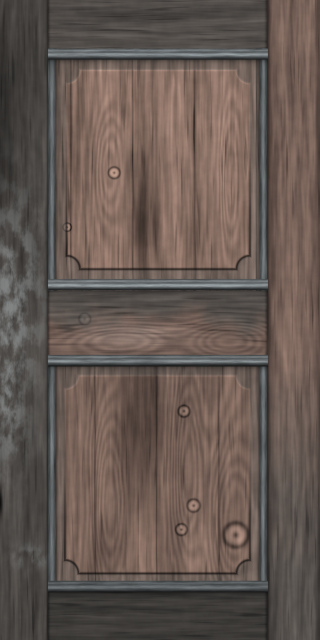
A WebGL 1 fragment shader for this texture:

```glsl
precision highp float;
// A weathered wooden door: two notched raised panels between stiles and rails.
// Grain is stretched gradient noise plus growth rings bent around knots;
// soft blobs lay down stains, box distances shape bevels and mouldings.

uniform vec2 u_resolution;

// Layout in door widths, y runs downward from 0 to 2.
const float LEFT = 0.15;
const float RIGHT = 0.835;
const float LIP = 0.024;
const float NOTCH = 0.042;
const float SOFT = 0.0025;
const float GRAIN = 0.42;
const float RINGS = 24.0;
const vec3 PINK_WOOD = vec3(0.57, 0.465, 0.415);
const vec3 BROWN_WOOD = vec3(0.45, 0.37, 0.335);
const vec3 GREY_WOOD = vec3(0.34, 0.32, 0.305);
const vec3 DARK_WOOD = vec3(0.245, 0.235, 0.225);
const vec3 PAINT = vec3(0.57, 0.59, 0.59);
const vec3 COOL = vec3(0.96, 1.01, 1.03);

vec2 gradientAt(vec2 c) {
  vec2 h = vec2(dot(c, vec2(127.1, 311.7)), dot(c, vec2(269.5, 183.3)));
  return fract(sin(h) * 43758.5) * 2.0 - 1.0;
}

float noise(vec2 p) {
  vec2 i = floor(p), f = fract(p), e = vec2(1.0, 0.0);
  vec2 u = f * f * (3.0 - 2.0 * f);
  float a = mix(dot(gradientAt(i), f), dot(gradientAt(i + e), f - e), u.x);
  float b = mix(dot(gradientAt(i + e.yx), f - e.yx), dot(gradientAt(i + 1.0), f - 1.0), u.x);
  return mix(a, b, u.y);
}

float fbm(vec2 p) {
  float sum = 0.0, amp = 0.6;
  for (int i = 0; i < 4; i++) {
    sum += amp * noise(p);
    p = p * 2.03 + 7.1;
    amp *= 0.55;
  }
  return sum;
}

float bump(float x, float centre, float width) {
  float d = (x - centre) / width;
  return exp(-d * d);
}

float blob(vec2 p, float x, float y, float w, float h) {
  return bump(p.x, x, w) * bump(p.y, y, h);
}

float band(float x, float a, float b) {
  return smoothstep(a - SOFT, a + SOFT, x) - smoothstep(b - SOFT, b + SOFT, x);
}

// Signed brightness of wood; g.x runs across the grain, swirl bends the rings.
float wood(vec2 g, float swirl, float seed) {
  float warp = fbm(vec2(g.x * 5.0, g.y * 1.6) + seed);
  float ring = sin(6.283 * (g.x * RINGS + 2.5 * warp + swirl));
  float fibre = noise(g * vec2(85.0, 5.0) + seed) + 0.8 * noise(g * vec2(150.0, 12.0) - seed);
  float streak = noise(g * vec2(17.0, 1.3) + seed * 2.0);
  float pore = smoothstep(0.15, 0.5, noise(g * vec2(110.0, 7.0) + seed * 3.0));
  return 0.5 * fibre + 0.16 * ring + 0.6 * streak - 0.5 * pore + 0.25 * fbm(g * 30.0);
}

// Pale heart with a dark rim.
float knot(vec2 p, float x, float y, float r) {
  float d = length(p - vec2(x, y)) / r;
  return 0.28 * bump(d, 0.45, 0.3) - 0.4 * bump(d, 1.0, 0.2) - 0.25 * bump(d, 0.0, 0.2);
}

vec3 stiles(vec2 q) {
  float isLeft = 1.0 - step(0.5, q.x);
  vec3 right = mix(BROWN_WOOD * 1.04, GREY_WOOD, smoothstep(0.9, 1.95, q.y + 0.5 * fbm(q * 4.0)));
  right *= 1.0 - 0.3 * bump(q.x, RIGHT, 0.025) - 0.3 * bump(q.x, 1.0, 0.012);
  vec3 left = mix(DARK_WOOD, GREY_WOOD, 0.5 + 0.9 * fbm(q * vec2(9.0, 3.0)));
  left *= 1.0 - 0.35 * blob(q, 0.0, 0.35, 0.06, 0.3);
  vec3 col = mix(right, left, isLeft) * (1.0 + GRAIN * wood(q, 0.0, 3.0 + 9.0 * isLeft));
  // Worn paint on the left edge.
  float wear = blob(q, 0.03, 0.93, 0.1, 0.3) + 0.7 * blob(q, 0.02, 1.3, 0.06, 0.2)
    + 0.8 * blob(q, 0.09, 1.74, 0.07, 0.035);
  col = mix(col, PAINT, 0.75 * wear * smoothstep(-0.2, 0.25, fbm(q * vec2(25.0, 14.0))));
  return col * (1.0 - 0.8 * blob(q, 0.0, 1.57, 0.008, 0.04));
}

vec3 rails(vec2 q) {
  float middle = band(q.y, 0.89, 1.13);
  float swirl = 5.0 * blob(q, 0.38, 1.06, 0.16, 0.05) + 6.0 * blob(q, 0.72, 1.06, 0.13, 0.06);
  vec3 outer = mix(GREY_WOOD * 0.94, DARK_WOOD, smoothstep(0.5, 1.5, q.y));
  vec3 centre = mix(GREY_WOOD, BROWN_WOOD, smoothstep(0.93, 1.05, q.y + 0.2 * fbm(q * 6.0)));
  centre += 0.1 * blob(q, 0.4, 1.05, 0.16, 0.04);
  float g = wood(q.yx, swirl * middle, 21.0) + knot(q, 0.265, 0.997, 0.018);
  return mix(outer, centre, middle) * (1.0 + GRAIN * g);
}

vec3 panel(vec2 q, float lower) {
  vec2 lo = mix(vec2(0.208, 0.219), vec2(0.203, 1.174), lower);
  vec2 hi = vec2(0.781, mix(0.841, 1.792, lower));
  float plankPos = (q.x - 0.222 - 0.075 * lower) / 0.193;
  float plank = floor(plankPos);
  float swirl = 4.0 * (blob(q, 0.34, 0.52, 0.04, 0.16) + blob(q, 0.72, 0.55, 0.03, 0.22))
    + 6.0 * (blob(q, 0.34, 1.55, 0.05, 0.28) + blob(q, 0.585, 1.45, 0.045, 0.3)
    + blob(q, 0.72, 1.62, 0.065, 0.24));
  float g = wood(q, swirl, 5.0 + plank * 4.0 + lower * 30.0);
  float knots = knot(q, 0.357, 0.54, 0.018) + knot(q, 0.21, 0.71, 0.013) + knot(q, 0.575, 1.285, 0.018)
    + knot(q, 0.605, 1.58, 0.02) + knot(q, 0.567, 1.655, 0.018) + knot(q, 0.737, 1.672, 0.038);
  vec3 col = mix(PINK_WOOD, BROWN_WOOD, 0.2 + 0.5 * lower + 0.5 * fbm(q * vec2(10.0, 3.0)));
  float stain = 0.38 * blob(q, 0.46, 0.68, 0.04, 0.2) + 0.2 * blob(q, 0.61, 0.75, 0.03, 0.15)
    + 0.35 * blob(q, 0.44, 1.33, 0.08, 0.22) + 0.3 * blob(q, 0.33, 1.72, 0.04, 0.07);
  col *= 1.0 - stain * (1.0 + 1.2 * noise(q * vec2(35.0, 5.0)));
  col *= 1.0 + GRAIN * g + knots - 0.28 * bump(abs(fract(plankPos) - 0.5), 0.5, 0.018);
  // Bevel around the notched raised field.
  vec2 corner = abs(q - 0.5 * (lo + hi)) - 0.5 * (hi - lo);
  float field = max(max(corner.x, corner.y), NOTCH - length(corner));
  col = mix(col, GREY_WOOD * (1.1 + 0.5 * g), 0.55 * smoothstep(-SOFT, SOFT, field));
  float tilt = mix(0.16, -0.6, smoothstep(lo.y, hi.y, q.y));
  return col * (1.0 + tilt * bump(field, 0.0, 0.004));
}

vec3 addMoulding(vec3 col, vec2 q, float y, float shine) {
  float t = (q.y - y) / 0.036;
  float across = band(q.x, LEFT, RIGHT + SOFT);
  float shade = 0.25 + shine * (0.22 * bump(t, 0.18, 0.12) + 0.32 * bump(t, 0.55, 0.18));
  shade = (shade - 0.15 * bump(t, 1.0, 0.16)) * (1.0 + 0.5 * fbm(q * vec2(12.0, 90.0)));
  col *= 1.0 - 0.4 * across * step(1.0, t) * exp(4.0 - 4.0 * max(t, 1.0));
  return mix(col, shade * COOL, across * band(q.y, y, y + 0.036));
}

void main() {
  vec2 q = gl_FragCoord.xy / u_resolution;
  q.y = 2.0 - 2.0 * q.y;
  // Frame with dark joints.
  vec3 col = mix(stiles(q), rails(q), band(q.x, LEFT, RIGHT));
  col *= 1.0 - 0.4 * (bump(q.x, LEFT, 0.005) + bump(q.x, RIGHT, 0.006));
  // Recessed panels with cool, lit side lips.
  float inside = band(q.x, LEFT, RIGHT) * (band(q.y, 0.151, 0.909) + band(q.y, 1.112, 1.849));
  float side = min(q.x - LEFT, RIGHT - q.x);
  vec3 sunk = panel(q, step(1.02, q.y)) * (1.0 - 0.35 * bump(side, LIP, 0.006));
  float lip = 0.23 + 0.22 * bump(side, 0.012, 0.007) + 0.2 * fbm(q * vec2(90.0, 9.0));
  col = mix(col, mix(lip * COOL, sunk, smoothstep(LIP - SOFT, LIP + SOFT, side)), inside);
  col = addMoulding(col, q, 0.151, 1.0);
  col = addMoulding(col, q, 0.872, 1.1);
  col = addMoulding(col, q, 1.109, 0.85);
  col = addMoulding(col, q, 1.815, 0.55);
  gl_FragColor = vec4(clamp(col, 0.0, 1.0), 1.0);
}
```
